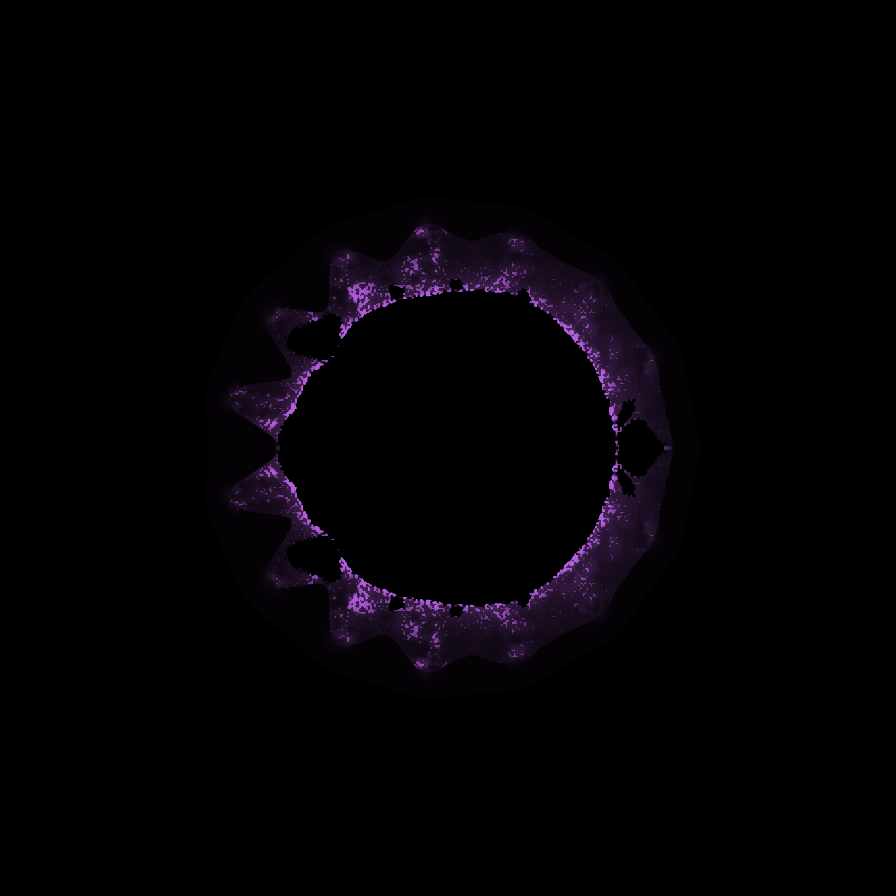
Write a three.js fragment shader that draws this background.

```glsl
varying vec2 vUv;

float hash(vec2 p) {
  vec3 q = fract(vec3(p.xyx) * 0.1031);
  q += dot(q, q.yzx + 33.33);
  return fract((q.x + q.y) * q.z);
}

float noise(vec2 p) {
  vec2 i = floor(p), f = fract(p);
  f = f * f * (3.0 - 2.0 * f);
  return mix(mix(hash(i), hash(i + vec2(1, 0)), f.x),
             mix(hash(i + vec2(0, 1)), hash(i + vec2(1, 1)), f.x), f.y);
}

float fbm(vec2 p) {
  float sum = 0.0, amp = 0.5;
  for (int i = 0; i < 4; i++) {
    sum += amp * noise(p);
    p = mat2(1.6, 1.2, -1.2, 1.6) * p + 7.3;
    amp *= 0.5;
  }
  return sum;
}

vec2 polar(float angle, float radius) {
  return radius * vec2(cos(angle), sin(angle));
}

float bump(float x, float width) {
  return exp(-x * x / (width * width));
}

float ellipse(vec2 p, vec2 center, vec2 radii, float angle) {
  float c = cos(angle), s = sin(angle);
  vec2 q = mat2(c, -s, s, c) * (p - center);
  return (length(q / radii) - 1.0) * min(radii.x, radii.y);
}

// Radius of the dark central body at a given angle
float bodyRadius(float a) {
  return 0.186 - 0.011 * smoothstep(1.1, 1.9, a) - 0.012 * bump(a - 2.46, 0.13)
       - 0.006 * bump(a - 1.57, 0.3) + 0.013 * smoothstep(2.8, 3.1, a);
}

// Dark bulbs and slits around the body
float bulbs(vec2 p) {
  float d = ellipse(p, vec2(0.211, 0.0), vec2(0.021, 0.034), 0.0);
  d = min(d, ellipse(p, vec2(0.224, 0.0), vec2(0.017, 0.014), 0.0));
  d = min(d, ellipse(p, vec2(0.199, 0.038), vec2(0.021, 0.007), 1.12));
  d = min(d, length(p - vec2(-0.143, 0.121)) - 0.023);
  d = min(d, length(p - vec2(-0.166, 0.119)) - 0.014);
  d = min(d, length(p - vec2(-0.131, 0.135)) - 0.013);
  d = min(d, ellipse(p, vec2(-0.147, 0.081), vec2(0.015, 0.004), 0.55));
  d = min(d, length(p - vec2(-0.057, 0.174)) - 0.009);
  d = min(d, length(p - vec2(0.010, 0.182)) - 0.007);
  return min(d, length(p - vec2(0.086, 0.169)) - 0.007);
}

void main() {
  vec2 p = vUv - 0.5;
  p.y = abs(p.y);
  float r = length(p), a = atan(p.y, p.x);
  float wave = 0.5 - 0.5 * cos(a * 15.1);
  float rough = fbm(p * 75.0);
  float grain = noise(p * 430.0);
  float left = smoothstep(0.8, 3.1, a);

  // Faint outer bands with scalloped rims
  float outer = 0.281 - 0.005 * wave - 0.008 * smoothstep(2.7, 3.1, a);
  float inner = 0.251 - (0.006 + 0.055 * left) * wave;
  float halo = 1.0 - smoothstep(-0.0008, 0.0008, r - outer);
  float band = 1.0 - smoothstep(-0.001, 0.001, r - inner + 0.006 * (rough - 0.5));

  // Clusters at the rim tips and heaps close to the body
  float tips = 0.0, heaps = 0.0;
  for (int i = 1; i < 8; i++) {
    float k = float(i), angle = k * 0.4161;
    vec2 d = p - polar(angle, 0.242);
    tips += exp(-dot(d, d) / 0.00022);
    vec2 e = p - polar(angle + 0.1 * sin(k * 1.9), 0.201);
    heaps += exp(-dot(e, e) / 0.0004) * mix(0.55, 1.0, left);
  }
  float column = bump(a - 1.66, 0.055) * (1.0 - smoothstep(0.235, 0.253, r));
  heaps += 0.8 * column + 0.9 * bump(length(p - vec2(-0.122, 0.165)), 0.022);

  // Fog rising from the body, denser on the right
  float height = max(r - bodyRadius(a), 0.0);
  float wedge = bump(a - 0.5, 0.6);
  float fog = 0.07 + 0.3 * exp(-height / mix(0.014, 0.026, wedge));
  fog *= 0.65 + 0.7 * rough;
  fog += 0.16 * (tips + heaps) * smoothstep(0.25, 0.6, rough);

  // Fine bright speckles
  float clumps = smoothstep(0.3, 0.62, rough);
  float density = 0.6 * exp(-height / 0.009) + clumps * (0.4 * tips + 0.55 * heaps);
  density += 0.25 * clumps * exp(-height / 0.025);
  density *= 1.0 - 0.6 * smoothstep(2.95, 3.1, a);
  float speckle = smoothstep(0.92, 1.05, grain + 0.75 * density);
  float antenna = bump(p.y, 0.002) * bump(p.x - 0.243, 0.006);
  float light = fog + speckle * (0.25 + 0.55 * density) + 0.4 * antenna;

  // Cut away the body and the bulbs with a ragged edge
  float ragged = 0.008 * (rough - 0.5) + 0.004 * (grain - 0.5);
  float solid = min(r - bodyRadius(a), bulbs(p)) + ragged;
  float open = smoothstep(-0.0007, 0.0007, solid);

  vec3 purple = vec3(0.68, 0.36, 0.85);
  float reach = max(band, min(tips, 1.0) * 0.8);
  vec3 color = vec3(0.016, 0.006, 0.02) * halo + purple * min(light, 1.0) * reach;
  gl_FragColor = vec4(color * open, 1.0);
}
```
